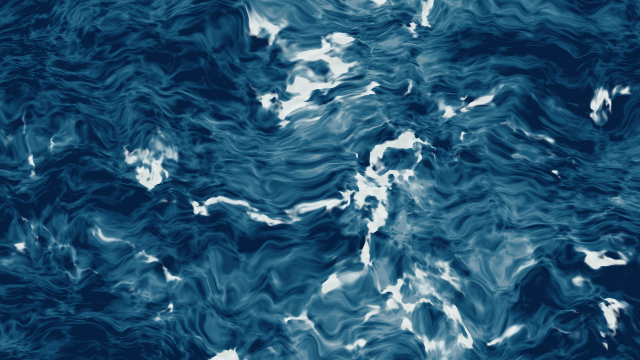
A Shadertoy shader for this texture:

```glsl
#define DEEP vec3(0.02, 0.12, 0.25)
#define NAVY vec3(0.04, 0.22, 0.36)
#define BLUE vec3(0.08, 0.32, 0.45)
#define TEAL vec3(0.20, 0.44, 0.55)
#define MIST vec3(0.44, 0.59, 0.66)
#define FOAM vec3(0.86, 0.89, 0.89)
#define BRIGHTNESS 0.46
#define RIPPLE_SCALE 11.0
#define GLINT_SCALE 27.0
#define VEIN_SCALE 4.5
#define STRAND_SCALE 13.0
#define FOAM_COVER 0.30

float hash(vec2 p) {
    return fract(sin(dot(p, vec2(127.1, 311.7))) * 43758.5453);
}

float noise(vec2 p) {
    vec2 cell = floor(p);
    vec2 f = fract(p);
    f = f * f * (3.0 - 2.0 * f);
    float low = mix(hash(cell), hash(cell + vec2(1, 0)), f.x);
    float high = mix(hash(cell + vec2(0, 1)), hash(cell + vec2(1, 1)), f.x);
    return mix(low, high, f.y);
}

// Fractal noise, normalised to 0..1
float fbm(vec2 p, int octaves) {
    float sum = 0.0, total = 0.0, amplitude = 0.5;
    for (int i = 0; i < octaves; i++) {
        sum += amplitude * noise(p);
        total += amplitude;
        amplitude *= 0.5;
        p = mat2(1.6, 1.2, -1.2, 1.6) * p + 17.3;
    }
    return sum / total;
}

// Sharp crests along the mid level of the noise
float ridge(vec2 p, int octaves) {
    return 1.0 - abs(2.0 * fbm(p, octaves) - 1.0);
}

float falloff(float d, float width) {
    return exp(-d * d / (width * width));
}

// Soft band around a line segment
float streak(vec2 p, vec2 a, vec2 b, float width) {
    vec2 ab = b - a;
    float along = clamp(dot(p - a, ab) / dot(ab, ab), 0.0, 1.0);
    return falloff(length(p - a - ab * along), width);
}

// Where the wake gathers foam: a winding column, a ring and side streaks
float wake(vec2 p) {
    float column = falloff(p.x - 1.0 - 0.1 * sin(11.0 * p.y - 4.0), 0.23);
    vec2 fromRing = p - vec2(1.42, 0.30);
    float ring = falloff(length(fromRing) - 0.28, 0.08);
    float side = streak(p, vec2(0.0, 0.63), vec2(0.75, 0.38), 0.08);
    side = max(side, streak(p, vec2(0.12, 0.34), vec2(0.65, 0.04), 0.11));
    side = max(side, streak(p, vec2(1.3, 0.68), vec2(1.75, 0.75), 0.05));
    return max(column, max(ring, 0.9 * side));
}

vec3 waterColour(float tone) {
    vec3 colour = mix(DEEP, NAVY, clamp((tone - 0.22) / 0.18, 0.0, 1.0));
    colour = mix(colour, BLUE, clamp((tone - 0.40) / 0.15, 0.0, 1.0));
    colour = mix(colour, TEAL, clamp((tone - 0.55) / 0.20, 0.0, 1.0));
    return mix(colour, MIST, clamp((tone - 0.75) / 0.20, 0.0, 1.0));
}

void mainImage(out vec4 fragColor, in vec2 fragCoord) {
    vec2 p = fragCoord / iResolution.y;
    vec2 warp = vec2(fbm(p * 3.0, 4), fbm(p * 3.0 + 41.0, 4)) - 0.5;

    // Ripples, flattened and finer toward the top
    vec2 q = vec2(p.x, 2.0 * p.y + 0.35 * p.y * p.y) + warp * vec2(0.3, 0.8);
    float swell = fbm(q * 4.5 + 5.0, 4);
    float ripple = ridge(q * RIPPLE_SCALE + 2.0 * swell, 4);
    float glint = ridge(q * GLINT_SCALE + 3.0 * swell + 9.0, 3);

    // Foam veins broken into strands
    vec2 f = p * vec2(1.0, 1.35) + 0.28 * warp;
    float vein = smoothstep(0.78, 1.0, ridge(f * VEIN_SCALE + 3.0, 5));
    float strand = smoothstep(0.70, 1.0, ridge(f * STRAND_SCALE + 23.0, 4));
    float grain = fbm(f * 45.0, 3);
    float patches = fbm(p * 3.5 + 60.0, 3) - 0.5;
    float cover = FOAM_COVER + 0.75 * wake(p + 0.15 * warp) + patches;
    float level = clamp(cover, 0.0, 1.1) * (0.55 * vein + 0.45 * strand);
    level += 0.3 * (grain - 0.5);
    float foam = smoothstep(0.42, 0.72, level);

    // Light falls along the middle and fades to the sides
    float glow = falloff(p.x - 1.0, 0.55);
    float tone = BRIGHTNESS + 0.30 * (glow - 0.53);
    tone += 0.8 * (swell - 0.5) + 0.7 * (ripple - 0.79) + 0.5 * (glint - 0.79);
    tone += 0.15 * smoothstep(0.15, 0.5, level);

    vec3 foamColour = FOAM * (0.92 + 0.16 * grain);
    fragColor = vec4(mix(waterColour(tone), foamColour, foam), 1.0);
}
```
